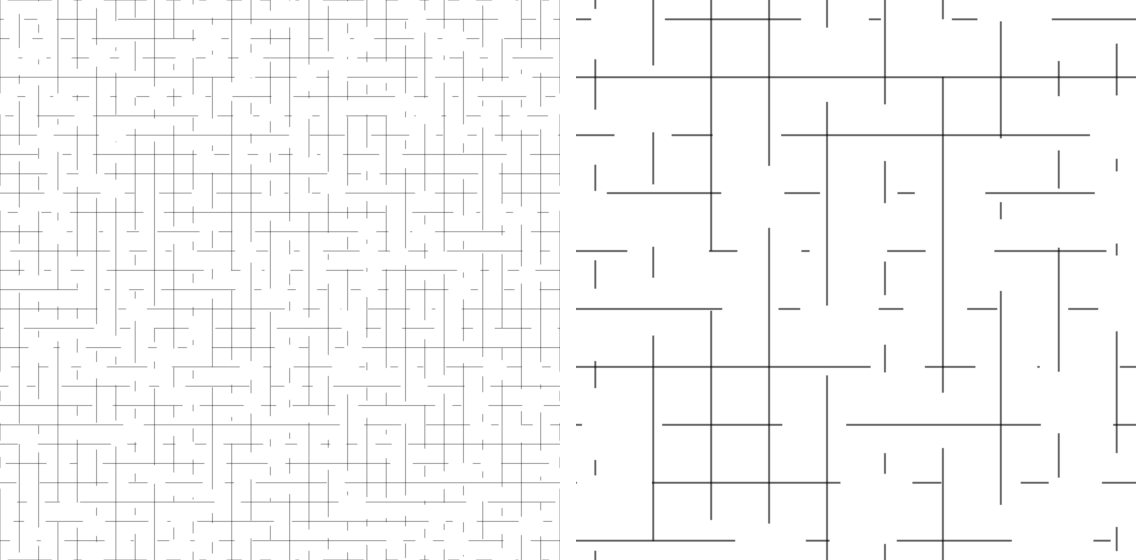
Left, the full canvas; right, a detail of the centre.
Reproduce this pattern procedurally as a Shadertoy shader.

```glsl
// Broken hairline grid: thin grey horizontal and vertical lines with random gaps on white.

const float LINES = 29.0;   // grid lines per canvas side
const float SLOTS = 18.0;   // possible gaps along each line

float hash(vec2 p) {
    return fract(sin(dot(p, vec2(127.1, 311.7))) * 43758.5453);
}

// Running integral of a triangular filter that reaches one pixel to each side.
float filterIntegral(float x) {
    x = clamp(x, -1.0, 1.0);
    return 0.5 + x - 0.5 * x * abs(x);
}

// Filtered coverage of a band of the given width, centred at distance d.
float bandCoverage(float d, float width, float pixel) {
    return filterIntegral((d + 0.5 * width) / pixel)
         - filterIntegral((d - 0.5 * width) / pixel);
}

// 1 on the drawn part of a line, 0 inside its gaps; wraps along the line.
float dashes(float along, float line, float seed, float pixel) {
    float t = along * SLOTS + hash(vec2(line, seed)) * SLOTS;
    float slot = floor(t);
    float drawn = 1.0;
    for (float i = -1.0; i <= 1.0; i++) {
        float wrapped = mod(slot + i, SLOTS);
        vec2 id = vec2(wrapped + 3.0 * seed, line + 7.0 * seed);

        // Some thirds of a line are broken more often than others.
        float third = floor(wrapped / 6.0);
        float gapChance = mix(0.25, 0.75, hash(vec2(third + 61.0 * seed, line + 23.0)));
        if (hash(id + 41.3) > gapChance) continue;

        float centre = slot + i + 0.5 + (hash(id + 5.7) - 0.5) * 0.26;
        float halfGap = mix(0.26, 0.44, hash(id + 19.1));
        float edge = (abs(t - centre) - halfGap) / SLOTS;
        drawn = min(drawn, filterIntegral(edge / pixel));
    }
    return drawn;
}

// Coverage by one family of parallel lines; p.x runs along them, p.y across.
float brokenLines(vec2 p, float seed, float pixel) {
    float nearest = round(p.y * LINES);
    float d = p.y - nearest / LINES;
    return bandCoverage(d, 0.0011, pixel)
         * dashes(p.x, mod(nearest, LINES), seed, pixel);
}

void mainImage(out vec4 fragColor, in vec2 fragCoord) {
    vec2 uv = fragCoord / iResolution.xy;
    float pixel = 1.0 / min(iResolution.x, iResolution.y);

    vec3 paper = vec3(1.0);
    vec3 ink = vec3(0.36);

    // Crossings darken by multiplying the two line families.
    vec3 color = paper;
    color *= mix(vec3(1.0), ink, brokenLines(uv, 1.0, pixel));
    color *= mix(vec3(1.0), ink, brokenLines(uv.yx, 2.0, pixel));
    fragColor = vec4(color, 1.0);
}
```
